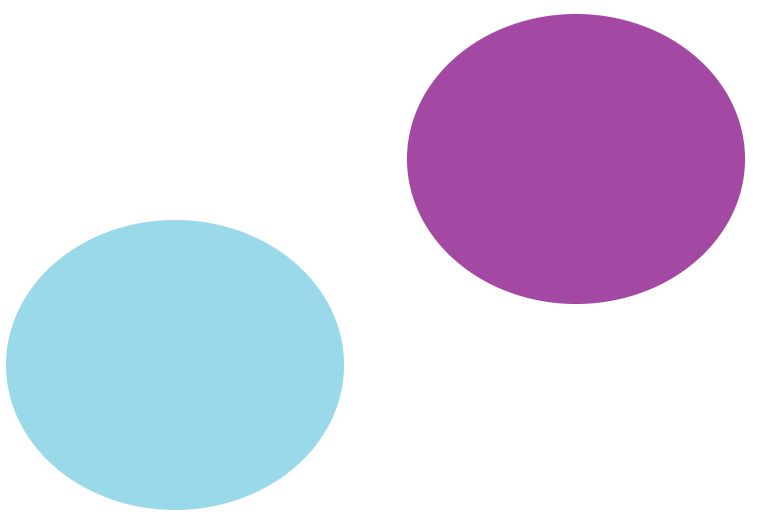
This background is drawn by a Shadertoy shader. Its source:

```glsl
// Two flat ellipses, pale blue at lower left and purple at upper right, on white.

// Positions and radii are fractions of the canvas width and height.
#define BLUE_CENTER    vec2(0.2279, 0.3008)
#define PURPLE_CENTER  vec2(0.7500, 0.6954)
#define ELLIPSE_RADII  vec2(0.2201, 0.2778)
#define PAPER_COLOR    vec3(1.0)
#define BLUE_COLOR     vec3(0.600, 0.851, 0.918)
#define PURPLE_COLOR   vec3(0.639, 0.286, 0.643)

// Approximate signed distance to an ellipse centred on the origin.
float ellipseDistance(vec2 p, vec2 radii) {
    float scale = length(p / radii);
    float slope = length(p / (radii * radii));
    return scale * (scale - 1.0) / max(slope, 1e-4);
}

// Coverage of an ellipse, with an edge one pixel wide.
float ellipseMask(vec2 uv, vec2 center) {
    vec2 aspect = vec2(iResolution.x / iResolution.y, 1.0);
    float dist = ellipseDistance((uv - center) * aspect, ELLIPSE_RADII * aspect);
    return clamp(0.5 - dist * iResolution.y, 0.0, 1.0);
}

void mainImage(out vec4 fragColor, in vec2 fragCoord) {
    vec2 uv = fragCoord / iResolution.xy;

    // Layer the ellipses over the paper.
    vec3 color = PAPER_COLOR;
    color = mix(color, BLUE_COLOR, ellipseMask(uv, BLUE_CENTER));
    color = mix(color, PURPLE_COLOR, ellipseMask(uv, PURPLE_CENTER));

    fragColor = vec4(color, 1.0);
}
```
